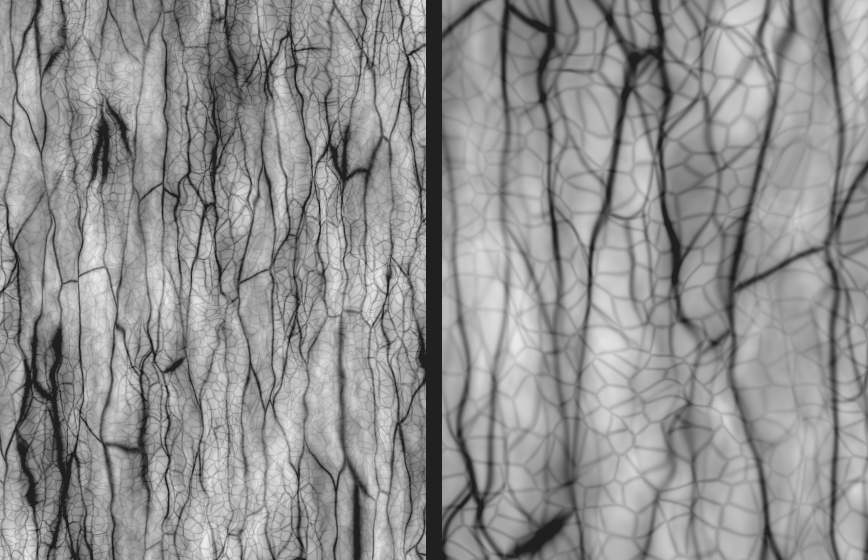
Left: the whole. Right: its middle third, enlarged.
A WebGL 1 fragment shader for this texture:

```glsl
precision highp float;

// Grey tree bark: vertical streaks of tone, split by wavering cracks.
// Cracks are the borders of stretched Voronoi cells at three sizes, bent by
// noise; the largest ones widen here and there into dark pockets.

uniform vec2 u_resolution;

const float BARK_GREY = 0.672;
const float DARKEST = 0.12;
const float LIGHTEST = 0.93;

float hash(vec2 cell) {
  return fract(sin(dot(cell, vec2(127.1, 311.7))) * 43758.5453);
}

vec2 hash2(vec2 cell) {
  return vec2(hash(cell), hash(cell + vec2(37.3, 91.9)));
}

// Smooth value noise, 0 to 1
float noise(vec2 p) {
  vec2 cell = floor(p);
  vec2 f = fract(p);
  vec2 blend = f * f * (3.0 - 2.0 * f);
  float low = mix(hash(cell), hash(cell + vec2(1.0, 0.0)), blend.x);
  float high = mix(hash(cell + vec2(0.0, 1.0)), hash(cell + 1.0), blend.x);
  return mix(low, high, blend.y);
}

// Noise centred on zero, with a finer octave on top
float streaks(vec2 p, vec2 scale, float seed) {
  vec2 q = p * scale + seed;
  return 0.68 * noise(q) + 0.32 * noise(q * 2.1 + 17.0) - 0.5;
}

// Sideways and lengthwise bending of the plane
vec2 bend(vec2 p, vec2 scale, vec2 amount, float seed) {
  vec2 q = p * scale + seed;
  return p + amount * (vec2(noise(q), noise(q + 53.0)) - 0.5);
}

// Distance, in canvas units, to the nearest border of stretched cells
float crackDistance(vec2 p, vec2 scale, float seed) {
  vec2 q = p * scale;
  vec2 cell = floor(q);
  vec2 f = fract(q);
  vec2 nearest = vec2(0.0);
  float best = 8.0;
  for (int j = -1; j <= 1; j++) {
    for (int i = -1; i <= 1; i++) {
      vec2 g = vec2(float(i), float(j));
      vec2 r = g + hash2(cell + g + seed) - f;
      float d = dot(r, r);
      if (d < best) {
        best = d;
        nearest = r;
      }
    }
  }
  float border = 1.0;
  for (int j = -1; j <= 1; j++) {
    for (int i = -1; i <= 1; i++) {
      vec2 g = vec2(float(i), float(j));
      vec2 r = g + hash2(cell + g + seed) - f;
      vec2 across = r - nearest;
      if (dot(across, across) > 0.0001) {
        float d = dot(0.5 * (r + nearest), across);
        border = min(border, d / length(across * scale));
      }
    }
  }
  return border;
}

// Soft dark line around distance zero
float line(float d, float width) {
  float x = d / width;
  return exp(-x * x);
}

void main() {
  vec2 p = gl_FragCoord.xy / u_resolution.y;
  vec2 wavy = bend(p, vec2(11.0, 8.0), vec2(0.022, 0.03), 3.0);
  vec2 rough = bend(wavy, vec2(48.0, 34.0), vec2(0.011, 0.012), 9.0);

  // Tone of the plates: broad patches, long streaks, fine grain
  float tone = BARK_GREY;
  tone += 0.24 * streaks(wavy, vec2(9.0, 3.5), 5.0);
  tone += 0.40 * streaks(wavy, vec2(30.0, 6.0), 21.0);
  tone += 0.20 * streaks(rough, vec2(64.0, 26.0), 43.0);
  tone += 0.13 * streaks(rough, vec2(125.0, 85.0), 61.0);

  // Where the bark is rough, and where cracks open into pockets
  float roughness = smoothstep(0.25, 0.7, noise(wavy * vec2(15.0, 4.0) + 71.0));
  float pocket = smoothstep(0.6, 0.92, noise(wavy * vec2(19.0, 5.5) + 83.0));
  float depth = smoothstep(0.1, 0.7, noise(wavy * vec2(17.0, 9.0) + 97.0));

  // Long cracks with shaded flanks
  float deep = crackDistance(rough, vec2(21.0, 4.2), 11.0);
  tone -= mix(0.16, 0.36, depth) * line(deep, mix(0.0021, 0.0055, pocket));
  tone -= 0.08 * line(deep, 0.008);
  tone -= pocket * (0.08 + 0.16 * line(deep, 0.011));

  // Small flakes and hairline cross cracks
  float flake = crackDistance(rough, vec2(43.0, 17.0), 29.0);
  tone -= mix(0.05, 0.24, roughness * depth) * line(flake, 0.0019);
  float hairline = crackDistance(rough, vec2(62.0, 66.0), 47.0);
  tone -= mix(0.05, 0.12, roughness) * line(hairline, 0.0014);

  gl_FragColor = vec4(vec3(clamp(tone, DARKEST, LIGHTEST)), 1.0);
}
```
